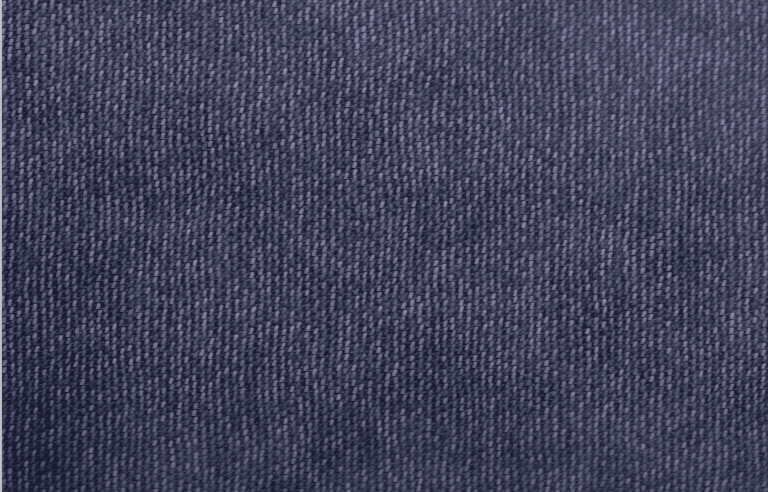
Reproduce this texture procedurally as a WebGL 2 fragment shader.

```glsl
#version 300 es
precision highp float;

uniform vec2 u_resolution;
out vec4 outColor;

// Weave layout, in cells
const vec2 THREADS = vec2(96.0, 70.0);
const float STITCH_HALF_LENGTH = 0.22;
const float STITCH_RADIUS = 0.25;
const float STITCH_SLANT = 0.24;
const float JITTER = 0.24;
const float WARP = 0.55;

// Focus: edge softness in cells
const float SHARP_EDGE = 0.15;
const float BLURRED_EDGE = 0.24;
const float BLUR_FADE = 0.16;

// Tones along the dark to light ramp
const float GAP_TONE = 0.06;
const float WEFT_TONE = 0.30;
const float STITCH_TONE = 0.66;
const float STITCH_VARIATION = 0.50;
const float FIBRE_GRAIN = 0.36;
const float MOTTLE = 0.10;

const vec3 SHADOW_BLUE = vec3(0.125, 0.135, 0.225);
const vec3 LIGHT_BLUE = vec3(0.50, 0.50, 0.61);
const vec3 MARGIN_COLOR = vec3(0.76, 0.76, 0.79);
const float MARGIN_WIDTH = 0.0026;

vec2 hash2(vec2 p) {
    vec3 q = fract(p.xyx * vec3(0.1031, 0.1030, 0.0973));
    q += dot(q, q.yzx + 33.33);
    return fract((q.xx + q.yz) * q.zy);
}

float gradientDot(vec2 cell, vec2 corner, vec2 f) {
    float angle = 6.2832 * hash2(cell + corner + 57.0).x;
    return dot(vec2(cos(angle), sin(angle)), f - corner);
}

float gradientNoise(vec2 p) {
    vec2 cell = floor(p), f = p - cell;
    vec2 w = f * f * f * (f * (f * 6.0 - 15.0) + 10.0);
    float low = mix(gradientDot(cell, vec2(0, 0), f), gradientDot(cell, vec2(1, 0), f), w.x);
    float high = mix(gradientDot(cell, vec2(0, 1), f), gradientDot(cell, vec2(1, 1), f), w.x);
    return mix(low, high, w.y);
}

// Signed distance to an upright capsule
float capsule(vec2 p) {
    p.y -= clamp(p.y, -STITCH_HALF_LENGTH, STITCH_HALF_LENGTH);
    return length(p) - STITCH_RADIUS;
}

// Slanted stitches, staggered by half a row in every other column
float weave(vec2 g, float edge) {
    float tone = GAP_TONE;
    for (int i = -1; i <= 1; i++) {
        float column = floor(g.x) + float(i);
        float y = g.y + 0.5 * mod(column, 2.0);
        vec2 id = vec2(column, floor(y));
        vec2 random = hash2(id + 11.0);
        vec2 q = vec2(g.x - column, fract(y)) - 0.5;
        q += JITTER * (random.yx - 0.5) * vec2(1.0, 0.6);
        // Weft thread slipping from the stitch foot to the next column
        float weftLine = abs(q.y + 0.36 - 0.35 * (q.x - 0.5));
        float weft = smoothstep(0.20, 0.06, weftLine) * smoothstep(0.45, 0.25, abs(q.x - 0.4));
        tone = max(tone, GAP_TONE + WEFT_TONE * weft);
        // Raised stitch, lit a little more toward its upper end
        q.x -= STITCH_SLANT * q.y;
        float cover = 1.0 - smoothstep(-edge, edge, capsule(q));
        float lit = STITCH_TONE + STITCH_VARIATION * (random.x - 0.5) + 0.25 * q.y;
        tone = max(tone, mix(GAP_TONE, lit, cover));
    }
    return tone;
}

void main() {
    vec2 uv = gl_FragCoord.xy / u_resolution;
    vec2 p = vec2(uv.x * 1.561, uv.y);

    // Gentle distortion of the thread grid
    vec2 g = uv * THREADS;
    g += WARP * vec2(gradientNoise(p * 6.0), gradientNoise(p * 6.0 + 31.0));

    // Focus falls off at the bottom and in the upper right corner
    float blur = max(smoothstep(0.30, 0.0, uv.y), smoothstep(1.25, 1.95, uv.x + uv.y));
    float tone = weave(g, mix(SHARP_EDGE, BLURRED_EDGE, blur));
    tone = mix(tone, 0.39, BLUR_FADE * blur);

    // Fibre grain, uneven yarn streaks and worn patches
    tone += FIBRE_GRAIN * (1.0 - 0.4 * blur) * gradientNoise(g * vec2(1.9, 1.6));
    tone += MOTTLE * gradientNoise(g * vec2(0.45, 0.09) + 17.0);
    tone += MOTTLE * gradientNoise(g * vec2(0.10, 0.25) + 71.0);
    tone += MOTTLE * gradientNoise(p * 4.0 + 5.0);

    // Broad light: brighter at the upper right, dimmer at the lower left
    float light = 0.10 * (uv.x - 0.5) + 0.20 * (uv.y - 0.5);
    light -= 0.08 * smoothstep(0.25, 0.0, uv.x) * smoothstep(0.9, 0.3, uv.y);
    vec3 color = mix(SHADOW_BLUE, LIGHT_BLUE, max(tone + light, -0.08));

    // Pale margin along the left side
    float margin = 1.0 - smoothstep(MARGIN_WIDTH * 0.6, MARGIN_WIDTH * 1.4, uv.x);
    outColor = vec4(mix(color, MARGIN_COLOR, margin), 1.0);
}
```
